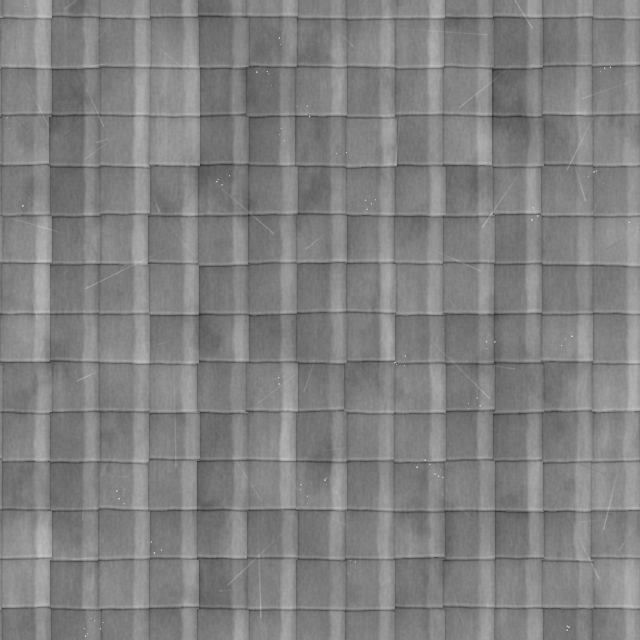
Write a Shadertoy shader that draws this texture.

```glsl
float hash(vec2 p) {
    vec3 q = fract(vec3(p.xyx) * 0.1031);
    q += dot(q, q.yzx + 33.33);
    return fract((q.x + q.y) * q.z);
}

float cornerSlope(vec2 cell, vec2 offset) {
    float angle = 6.2832 * hash(cell);
    return dot(vec2(cos(angle), sin(angle)), offset);
}

float gradientNoise(vec2 p) {
    vec2 i = floor(p), f = p - i;
    vec2 u = f * f * f * (f * (f * 6.0 - 15.0) + 10.0);
    vec2 e = vec2(1.0, 0.0);
    return mix(mix(cornerSlope(i, f), cornerSlope(i + e, f - e), u.x),
               mix(cornerSlope(i + e.yx, f - e.yx), cornerSlope(i + 1.0, f - 1.0), u.x), u.y);
}

float fbm(vec2 p) {
    float sum = 0.0, amp = 1.0;
    for (int i = 0; i < 5; i++) {
        sum += amp * gradientNoise(p);
        p = mat2(1.6, 1.2, -1.2, 1.6) * p + 17.3;
        amp *= 0.55;
    }
    return sum;
}

float bell(float x, float width) {
    return exp(-x * x / (width * width));
}

// Overlapping panels with uneven seams
float panels(vec2 uv) {
    vec2 grid = uv * 13.0 - vec2(0.03, 0.63);
    float seamX = floor(grid.x + 0.5);
    float dx = grid.x - seamX - 0.07 * (hash(vec2(seamX + 31.0, floor(grid.y) + 9.0)) - 0.5);
    float column = seamX - step(dx, 0.0);
    float fx = dx + step(dx, 0.0);

    float seamY = floor(grid.y + 0.5);
    vec2 seam = vec2(column + 5.0, seamY + 5.0);
    float dy = grid.y - seamY - 0.07 * (hash(seam) - 0.5);
    dy -= 0.07 * (hash(seam + 40.0) - 0.5) * (fx - 0.5) + 0.02 * gradientNoise(grid * 3.0);
    float row = seamY - step(dy, 0.0);
    float fy = dy + step(dy, 0.0);
    vec2 tile = vec2(column, row) + 70.0;

    float shade = 0.065 * (hash(vec2(column + 20.0, 3.0)) - 0.5) + 0.07 * (hash(tile) - 0.5);
    shade -= 0.025 * (fy - 0.5);

    // Pale band along the right side
    float ragged = fx + 0.06 * gradientNoise(vec2(column * 7.0 + fx * 3.0, uv.y * 22.0));
    float band = smoothstep(0.64, 0.74, ragged) * (1.0 - 0.55 * smoothstep(0.86, 0.96, ragged));
    shade += band * (0.07 + 0.05 * hash(tile + 11.0) + 0.05 * gradientNoise(uv * vec2(40.0, 6.0)));

    // Seam shadows and lit lips
    shade -= 0.05 * bell(dx, 0.025) + 0.035 * exp(-fx * 9.0);
    shade -= 0.12 * bell(dy, 0.022) + 0.035 * exp((fy - 1.0) * 8.0);
    shade += 0.055 * bell(dy - 0.05, 0.028);
    return shade;
}

// Stains, vertical streaks and fine grain
float wear(vec2 uv) {
    float stain = fbm(uv * 6.0 + 3.0);
    float streak = fbm(uv * vec2(60.0, 7.0) + 50.0);
    float patches = smoothstep(0.15, 0.65, fbm(uv * vec2(11.0, 8.0) + 80.0));
    float grain = gradientNoise(uv * vec2(230.0, 80.0)) + gradientNoise(uv * 210.0 + 9.0);
    return 0.075 * stain + 0.045 * streak * (0.6 + stain) - 0.06 * patches + 0.028 * grain;
}

float scratches(vec2 uv, float pixel) {
    float sum = 0.0;
    for (int i = 0; i < 90; i++) {
        float n = float(i);
        vec2 start = vec2(hash(vec2(n, 1.0)), hash(vec2(n, 2.0)));
        float angle = 3.1416 * hash(vec2(n, 3.0));
        vec2 dir = vec2(cos(angle), sin(angle));
        float len = mix(0.03, 0.2, pow(hash(vec2(n, 4.0)), 2.0));
        vec2 p = uv - start;
        float along = clamp(dot(p, dir), 0.0, len);
        float line = 1.0 - smoothstep(0.0002, 0.0005 + pixel, length(p - dir * along));
        sum += line * (1.0 - along / len) * mix(-0.04, 0.13, hash(vec2(n, 5.0)));
    }
    return sum;
}

// Small clusters of bright chips
float chips(vec2 uv, float pixel) {
    float cover = 0.0;
    for (int i = 0; i < 120; i++) {
        float n = float(i), cluster = floor(n / 4.0);
        vec2 center = vec2(hash(vec2(cluster, 21.0)), hash(vec2(cluster, 22.0)));
        center += 0.025 * (vec2(hash(vec2(n, 23.0)), hash(vec2(n, 24.0))) - 0.5);
        float radius = mix(0.0003, 0.0014, hash(vec2(n, 25.0)));
        cover = max(cover, 1.0 - smoothstep(radius - 0.5 * pixel, radius + 0.5 * pixel, length(uv - center)));
    }
    return cover;
}

void mainImage(out vec4 fragColor, in vec2 fragCoord) {
    vec2 uv = fragCoord / iResolution.xy;
    float pixel = 1.0 / iResolution.y;
    float gray = 0.497 + panels(uv) + wear(uv) + scratches(uv, pixel);
    gray = mix(gray, 0.85, 0.8 * chips(uv, pixel));
    fragColor = vec4(vec3(clamp(gray, 0.0, 1.0)), 1.0);
}
```
